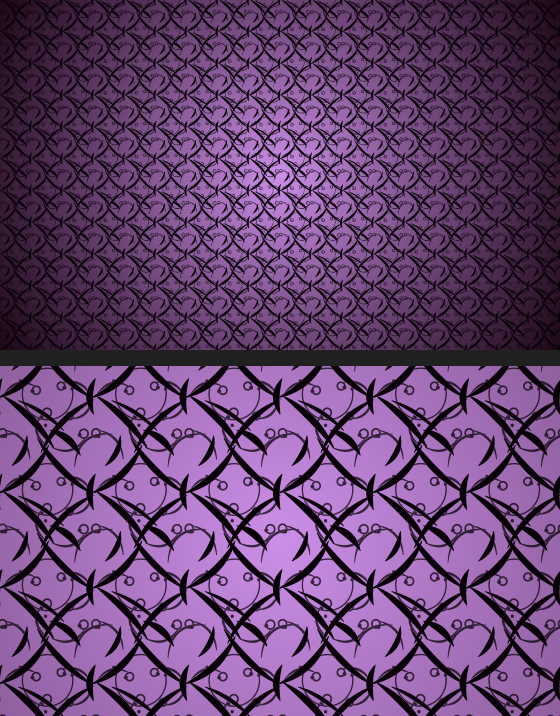
Top: the whole. Bottom: its middle third, enlarged.
Give the GLSL for this pattern, as a WebGL 1 fragment shader.

```glsl
precision highp float;
// Seamless lattice of dark calligraphic flourishes over a purple glow.

uniform vec2 u_resolution;

const vec2 REPEATS = vec2(18.0, 11.0);
const vec3 EDGE_PLUM = vec3(0.11, 0.025, 0.085);
const vec3 CENTER_LILAC = vec3(0.80, 0.56, 0.91);
const vec3 INK = vec3(0.035, 0.008, 0.035);
const float HAIRLINE = 0.009;

// Offset to the nearest copy in the repeating unit cell.
vec2 wrapCell(vec2 offset) {
  return fract(offset + 0.5) - 0.5;
}

vec2 hash2(float n) {
  return fract(sin(vec2(n * 12.9898, n * 78.233) + 0.7) * 43758.5453);
}

// Bowed brush stroke from a to b, thickest in the middle.
float brush(vec2 p, vec2 a, vec2 b, float bend, float halfWidth) {
  float len = length(b - a);
  vec2 dir = (b - a) / len;
  vec2 q = wrapCell(p - 0.5 * (a + b));
  float s = 2.0 * dot(q, dir) / len;
  float t = clamp(s, -1.0, 1.0);
  float bow = 1.0 - t * t;
  float slope = 4.0 * bend * t / len;
  float across = dot(q, vec2(-dir.y, dir.x)) - bend * bow;
  across *= inversesqrt(1.0 + slope * slope);
  return length(vec2((s - t) * len * 0.5, across)) - halfWidth * bow - 0.004;
}

float ring(vec2 p, vec2 center, float radius, float halfWidth) {
  return abs(length(wrapCell(p - center)) - radius) - halfWidth;
}

float dotShape(vec2 p, vec2 center, float radius) {
  return length(wrapCell(p - center)) - radius;
}

// Thin stem that ends in a small curl with a bead on it.
float tendril(vec2 p, vec2 a, vec2 b, float bend, float curl) {
  vec2 dir = normalize(b - a);
  vec2 side = vec2(dir.y, -dir.x) * sign(bend);
  vec2 center = b + side * curl;
  float d = brush(p, a, b, bend, HAIRLINE);
  d = min(d, ring(p, center, curl, HAIRLINE));
  return min(d, dotShape(p, center - dir * curl, 0.021));
}

// Broad diagonal strokes and leaves that form the diamond lattice.
float lattice(vec2 p) {
  float d = brush(p, vec2(0.03, 1.02), vec2(0.58, 0.47), 0.045, 0.033);
  d = min(d, brush(p, vec2(0.40, 0.58), vec2(0.98, 0.00), -0.050, 0.030));
  d = min(d, brush(p, vec2(-0.02, 0.00), vec2(0.52, 0.50), -0.075, 0.033));
  d = min(d, brush(p, vec2(0.44, 0.43), vec2(1.00, 0.98), 0.065, 0.027));
  d = min(d, brush(p, vec2(0.00, -0.17), vec2(0.02, 0.20), 0.050, 0.032));
  d = min(d, brush(p, vec2(0.54, 0.66), vec2(0.86, 0.40), 0.045, 0.034));
  d = min(d, brush(p, vec2(0.13, 0.29), vec2(0.29, 0.60), -0.040, 0.025));
  return min(d, brush(p, vec2(0.20, 0.97), vec2(0.68, 0.66), 0.030, 0.018));
}

// Hairline loops, curls and scattered beads inside the diamonds.
float filigree(vec2 p) {
  float d = ring(p, vec2(0.51, 0.04), 0.27, HAIRLINE * 0.8);
  d = min(d, brush(p, vec2(0.80, 0.28), vec2(1.20, 0.62), 0.13, HAIRLINE));
  d = min(d, tendril(p, vec2(0.50, 0.50), vec2(0.46, 0.84), 0.09, 0.045));
  d = min(d, tendril(p, vec2(0.05, 0.05), vec2(0.38, 0.12), 0.07, 0.042));
  d = min(d, tendril(p, vec2(0.97, 0.03), vec2(0.67, 0.16), -0.06, 0.040));
  d = min(d, tendril(p, vec2(0.56, 0.48), vec2(0.91, 0.58), -0.08, 0.046));
  d = min(d, tendril(p, vec2(0.32, 0.36), vec2(0.06, 0.66), -0.07, 0.043));
  d = min(d, tendril(p, vec2(0.98, 0.96), vec2(0.77, 0.78), 0.05, 0.038));
  for (int i = 0; i < 4; i++) {
    d = min(d, dotShape(p, hash2(float(i) + 1.0), 0.018));
  }
  return d;
}

float coverage(float d, float pixel) {
  return smoothstep(0.65 * pixel, -0.65 * pixel, d);
}

// Round glow, measured in canvas heights from the middle.
vec3 glow(vec2 uv, float aspect) {
  float radius = length((uv - 0.5) * vec2(aspect, 1.0));
  float light = pow(max(1.0 - radius / 0.96, 0.0), 1.08);
  return mix(EDGE_PLUM, CENTER_LILAC, light);
}

void main() {
  vec2 uv = gl_FragCoord.xy / u_resolution;
  vec2 cell = uv * REPEATS;
  float pixel = REPEATS.y / u_resolution.y;

  float thick = coverage(lattice(cell), pixel);
  float thin = 0.75 * coverage(filigree(cell), pixel);

  vec3 color = glow(uv, u_resolution.x / u_resolution.y);
  color = mix(color, INK, max(thick, thin));
  gl_FragColor = vec4(color, 1.0);
}
```
